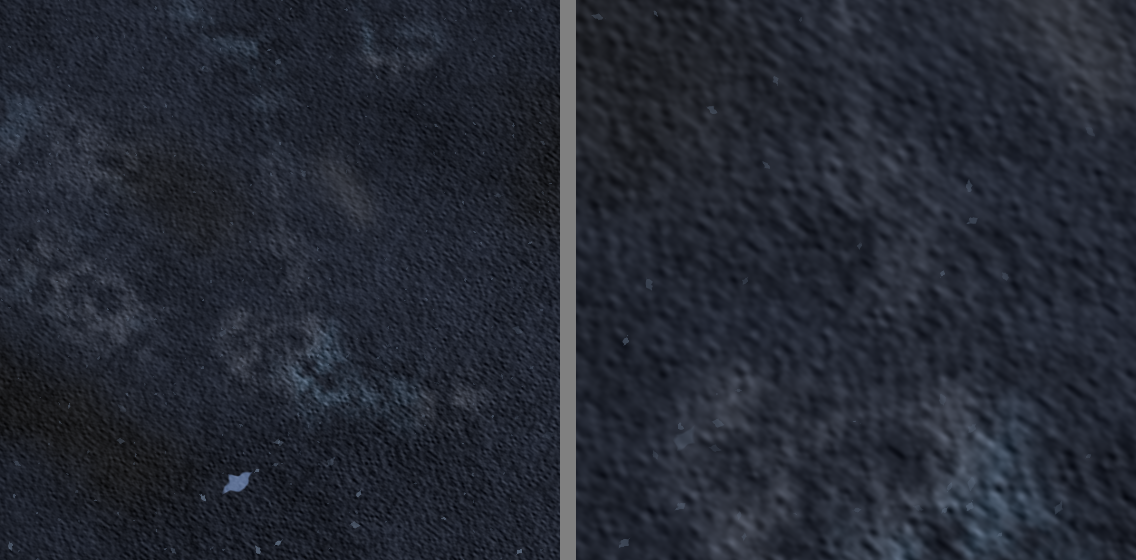
Left, the full canvas; right, a detail of the centre.
Write a three.js fragment shader that draws this texture.

```glsl
varying vec2 vUv;

float hash(vec2 p) {
  return fract(sin(dot(p, vec2(127.1, 311.7))) * 43758.5453);
}

float noise(vec2 p) {
  vec2 i = floor(p), f = fract(p);
  f = f * f * (3.0 - 2.0 * f);
  return mix(mix(hash(i), hash(i + vec2(1.0, 0.0)), f.x),
             mix(hash(i + vec2(0.0, 1.0)), hash(i + 1.0), f.x), f.y);
}

float fbm(vec2 p) {
  float sum = 0.0, amp = 0.53;
  for (int i = 0; i < 4; i++) {
    sum += amp * noise(p);
    p = mat2(1.6, 1.2, -1.2, 1.6) * p + 7.3;
    amp *= 0.5;
  }
  return sum;
}

// Soft smear around the segment from a to b
float smear(vec2 p, vec2 a, vec2 b, float width) {
  vec2 ab = b - a;
  float t = clamp(dot(p - a, ab) / dot(ab, ab), 0.0, 1.0);
  float d = length(p - a - ab * t) / width;
  return exp(-d * d);
}

// Angular flake with a ragged rim
float flake(vec2 q, float angle, float size, float seed) {
  float c = cos(angle), s = sin(angle);
  q = mat2(c, s, -s, c) * q / size;
  float d = abs(q.x) * 0.6 + abs(q.y + 0.2 * q.x) + 0.5 * (noise(q * 2.0 + seed) - 0.5);
  return smoothstep(1.0, 0.65, d);
}

// One flake in some cells of a grid
float flakes(vec2 p, float cells, float density) {
  vec2 id = floor(p * cells), q = fract(p * cells);
  float seed = hash(id + 3.7);
  vec2 center = 0.3 + 0.4 * vec2(hash(id + 11.3), hash(id + 23.9));
  float shape = flake(q - center, seed * 40.0, mix(0.07, 0.19, hash(id + 31.1)), seed * 50.0);
  return shape * step(hash(id), density) * mix(0.4, 1.0, seed);
}

// Fine embossed grit, drawn out toward the lower right
float grit(vec2 p) {
  vec2 q = vec2(dot(p, vec2(0.8, -0.6)) * 140.0, dot(p, vec2(0.6, 0.8)) * 215.0);
  float relief = noise(q) - noise(q + vec2(0.25, 0.85));
  return relief + 0.6 * (noise(q * 1.7 + 41.0) - 0.5);
}

void main() {
  vec2 p = vUv;
  vec2 warp = vec2(fbm(p * 7.0), fbm(p * 7.0 + 19.0)) - 0.5;
  vec2 w = p + 0.12 * warp;
  float clouds = fbm(p * 4.0 + 5.0);
  float mottle = fbm(p * 38.0);

  // Dark slate, browner and blacker in some hollows
  float hollow = smear(w, vec2(-0.05, 0.32), vec2(0.26, 0.18), 0.09)
    + 0.6 * smear(w, vec2(0.26, 0.7), vec2(0.36, 0.62), 0.08)
    + 0.6 * smear(w, vec2(1.0, 0.78), vec2(0.98, 0.66), 0.09);
  float light = 0.125 + 0.07 * (clouds - 0.5) + 0.06 * (mottle - 0.5);
  light += 0.02 * smoothstep(0.15, 0.6, p.y) - 0.035 * hollow;
  vec3 tint = mix(vec3(0.88, 1.0, 1.3), vec3(0.98, 1.0, 1.08), clamp(hollow, 0.0, 1.0));
  vec3 color = light * tint;

  // Pale dust in broken diagonal bands
  float dust = 0.9 * smear(w, vec2(0.05, 0.52), vec2(0.24, 0.44), 0.065)
    + smear(w, vec2(0.43, 0.37), vec2(0.58, 0.34), 0.035)
    + 0.85 * smear(w, vec2(0.6, 0.31), vec2(0.84, 0.26), 0.05)
    + 0.6 * smear(w, vec2(0.0, 0.78), vec2(0.17, 0.7), 0.08)
    + 0.5 * smear(w, vec2(0.46, 0.92), vec2(0.49, 0.63), 0.022)
    + 0.5 * smear(w, vec2(0.48, 0.57), vec2(0.57, 0.38), 0.03)
    + 0.6 * smear(w, vec2(0.3, 1.0), vec2(0.45, 0.91), 0.03)
    + 0.8 * smear(w, vec2(0.62, 1.02), vec2(0.67, 0.9), 0.012)
    + 0.7 * smear(w, vec2(0.67, 0.9), vec2(0.77, 0.9), 0.03);
  dust *= smoothstep(0.25, 0.75, mottle);
  float warmth = smoothstep(0.4, 0.6, fbm(p * 6.0 + 31.0));
  color += 0.115 * dust * mix(vec3(0.75, 1.05, 1.2), vec3(1.0, 0.99, 0.97), warmth);
  color += vec3(0.075, 0.07, 0.06) * smear(w, vec2(0.58, 0.69), vec2(0.62, 0.63), 0.045);

  // Grit, rougher in the dust and along the lower right
  float rough = 0.085 + 0.06 * dust + 0.035 * smoothstep(0.9, 1.5, p.x + 1.0 - p.y);
  color += grit(p) * rough * vec3(0.95, 1.0, 1.1);

  // Scattered flakes, most of them on the lower ground
  float ground = smoothstep(0.24, 0.16, p.y);
  float chips = flakes(p, 21.0, 0.04 + 0.12 * ground) * mix(0.35, 0.85, ground);
  chips += 0.5 * flakes(p + 0.37, 58.0, 0.07 + 0.25 * clamp(dust, 0.0, 1.0));
  color = mix(color, vec3(0.38, 0.44, 0.52), clamp(chips, 0.0, 0.8));
  float shard = flake(p - vec2(0.425, 0.138), -0.85, 0.021, 4.0);
  color = mix(color, vec3(0.4, 0.48, 0.63) + 0.06 * grit(p), 0.9 * shard);

  gl_FragColor = vec4(max(color, vec3(0.02, 0.025, 0.035)), 1.0);
}
```
